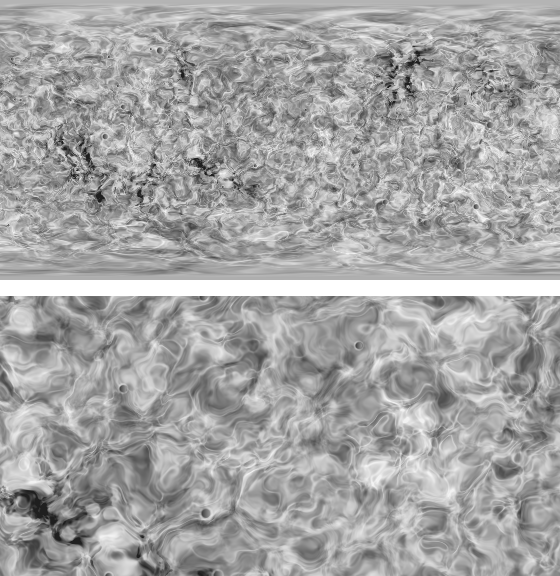
Top: the whole. Bottom: its middle third, enlarged.
Write a Shadertoy shader that draws this texture map.

```glsl
// Grey radar-style map of a rocky planet: plains, bright ridges, dark rifts and craters.
#define BASE_TONE 0.66
#define BROAD_CONTRAST 0.13
#define DETAIL_CONTRAST 0.20
#define STREAK_CONTRAST 0.15
#define RIDGE_GAIN 0.20
#define RIFT_DEPTH 0.34
#define BLOTCH_DEPTH 0.27
#define WARP 0.11
#define CRATER_COUNT 34

const float PI = 3.14159265;

// Segment ends, x in 0..2 and y in 0..1
const vec4 RIFTS[10] = vec4[10](
    vec4(0.29, 0.52, 0.37, 0.30), vec4(0.21, 0.50, 0.27, 0.38),
    vec4(0.42, 0.33, 0.54, 0.38), vec4(0.54, 0.41, 0.50, 0.28),
    vec4(0.71, 0.42, 0.86, 0.33), vec4(0.65, 0.78, 0.64, 0.69),
    vec4(1.48, 0.81, 1.45, 0.65), vec4(1.41, 0.76, 1.40, 0.61),
    vec4(1.65, 0.66, 1.76, 0.72), vec4(1.73, 0.75, 1.80, 0.67));
const vec4 BELTS[5] = vec4[5](
    vec4(1.53, 0.24, 1.63, 0.42), vec4(1.68, 0.20, 1.98, 0.34),
    vec4(1.14, 0.40, 1.24, 0.26), vec4(0.26, 0.53, 0.48, 0.46),
    vec4(0.92, 0.28, 1.09, 0.40));

// Integer hash, each component in 0..1
vec3 hash3(vec3 cell) {
    uvec3 v = uvec3(ivec3(cell)) * 1664525u + 1013904223u;
    v.x += v.y * v.z; v.y += v.z * v.x; v.z += v.x * v.y;
    v ^= v >> 16u;
    v.x += v.y * v.z; v.y += v.z * v.x; v.z += v.x * v.y;
    return vec3(v >> 8u) / 16777216.0;
}

// Gradient noise, roughly -1..1
float noise(vec3 p) {
    vec3 cell = floor(p), f = p - cell;
    vec3 w = f * f * f * (f * (f * 6.0 - 15.0) + 10.0);
    float sum = 0.0;
    for (int i = 0; i < 8; i++) {
        vec3 corner = vec3(i & 1, (i >> 1) & 1, i >> 2);
        vec3 k = mix(1.0 - w, w, corner);
        sum += k.x * k.y * k.z * dot(hash3(cell + corner) * 2.0 - 1.0, f - corner);
    }
    return 1.5 * sum;
}

float fbm(vec3 p, int octaves) {
    float sum = 0.0, amp = 1.0;
    for (int i = 0; i < octaves; i++) {
        sum += amp * noise(p);
        p = p.yzx * 2.03 + 7.3;
        amp *= 0.62;
    }
    return sum;
}

// Thin lines along the zero level of the noise
float filament(vec3 p, float width) {
    float line = 1.0 - smoothstep(0.0, width, abs(noise(p)));
    return line * line;
}

float segmentDistance(vec2 p, vec4 s) {
    vec2 a = p - s.xy, b = s.zw - s.xy;
    return length(a - b * clamp(dot(a, b) / dot(b, b), 0.0, 1.0));
}

void mainImage(out vec4 fragColor, in vec2 fragCoord) {
    vec2 uv = fragCoord / iResolution.xy;
    vec2 map = uv * vec2(2.0, 1.0);
    float lon = (uv.x - 0.5) * 2.0 * PI, lat = (uv.y - 0.5) * PI;
    vec3 p = vec3(cos(lat) * vec2(cos(lon), sin(lon)), sin(lat));
    float cap = smoothstep(0.33, 0.45, abs(uv.y - 0.5));

    // Warped sphere position and a copy stretched along a tilted axis
    vec3 warp = vec3(fbm(p * 3.5 + 11.0, 3), fbm(p * 3.5 + 23.0, 3), fbm(p * 3.5 + 37.0, 3));
    vec3 q = p + WARP * warp;
    vec3 axis = vec3(0.0, 0.87, 0.5);
    vec3 stretched = q - 0.8 * axis * dot(q, axis);

    // Plains
    float broad = fbm(q * 2.6 + 5.0, 4);
    float detail = fbm(q * 9.0 + 41.0, 4);
    float tone = BASE_TONE + BROAD_CONTRAST * broad
        + DETAIL_CONTRAST * detail * mix(1.0, 0.65, cap)
        + STREAK_CONTRAST * fbm(stretched * 13.0 + 3.0, 3) * mix(1.0, 0.8, cap);

    // Broken bright ridges
    float rough = smoothstep(-0.3, 0.4, fbm(p * 4.0 + 61.0, 3));
    float ridges = filament(q * 8.0 + 17.0, 0.22) * smoothstep(-0.1, 0.4, noise(q * 5.0 + 9.0))
        + 0.7 * rough * filament(q * 19.0 + 29.0, 0.38)
        + 0.5 * filament(stretched * 15.0 + 53.0, 0.3);
    tone += RIDGE_GAIN * (ridges - 0.36) * mix(1.0, 0.6, cap);

    // Bright belts and dark rifts with blotched surroundings
    vec2 bent = map + 0.03 * warp.xy + 0.012 * vec2(detail, noise(q * 14.0 + 71.0));
    float belt = 1.0, rift = 1.0;
    for (int i = 0; i < 5; i++) belt = min(belt, segmentDistance(bent, BELTS[i]));
    for (int i = 0; i < 10; i++) rift = min(rift, segmentDistance(bent, RIFTS[i]));
    tone += 0.15 * (1.0 - smoothstep(0.002, 0.012, belt));
    float halo = exp(-rift * rift / 0.0035);
    float blotch = smoothstep(0.0, 0.4, fbm(q * 11.0 + 83.0, 3));
    tone -= BLOTCH_DEPTH * blotch * (halo + 0.2 * rough * (1.0 - cap));
    tone -= RIFT_DEPTH * (1.0 - smoothstep(0.003, 0.013, rift)) * smoothstep(-0.4, 0.2, noise(q * 12.0));

    // Long arcs in the far north
    for (int i = 0; i < 3; i++) {
        float k = float(i);
        vec2 r = (map - vec2(1.36 - 0.95 * k + 0.33 * k * k, 0.84)) / vec2(0.36, 0.12 - 0.015 * k);
        float arc = abs(length(r + 0.06 * warp.xy) - 1.0);
        tone += 0.14 * (1.0 - smoothstep(0.01, 0.07, arc)) * smoothstep(0.1, 0.5, r.y);
    }

    // Craters: soft halo, floor lit from the left, thin bright rim
    for (int i = 0; i < CRATER_COUNT; i++) {
        vec3 h = hash3(vec3(i, 7, 19));
        float radius = mix(0.004, 0.013, h.z * h.z * h.z);
        vec2 d = (map - vec2(2.0 * h.x, mix(0.16, 0.84, h.y))) / radius;
        float r = length(d);
        tone -= 0.07 * exp(-r * r / 7.0);
        float lit = 0.42 + 0.2 * clamp(d.x, -1.0, 1.0);
        tone = mix(tone, lit, 1.0 - smoothstep(0.75, 1.15, r));
        tone += 0.12 * exp(-pow((r - 1.3) * 4.0, 2.0));
    }

    // Soft highlights and smooth polar edges
    tone -= 0.4 * max(tone - 0.77, 0.0);
    tone = mix(tone, 0.69 + 0.04 * broad, smoothstep(0.475, 0.492, abs(uv.y - 0.5)));
    fragColor = vec4(vec3(clamp(tone, 0.12, 0.95)), 1.0);
}
```
